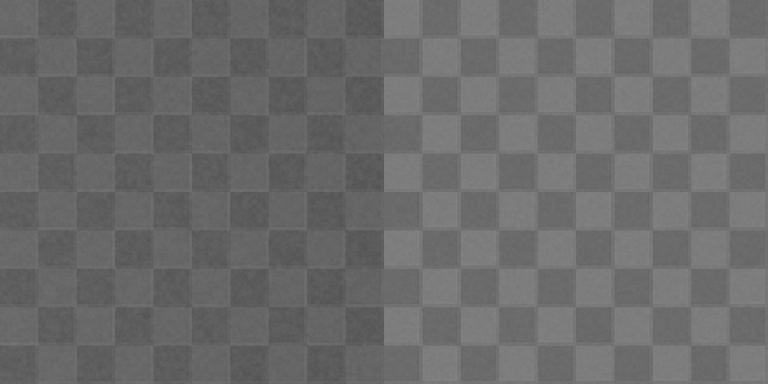
Reproduce this pattern procedurally as a Shadertoy shader.

```glsl
// A grey checkerboard of 20 by 10 squares, its right half brighter than its left.
// Alternating triangle waves give smooth-edged squares; paired seam lines and
// value noise add a light wear that differs from square to square.

#define GRID vec2(20.0, 10.0)
#define LEFT_DARK 0.363
#define LEFT_LIGHT 0.404
#define RIGHT_DARK 0.419
#define RIGHT_LIGHT 0.489
#define LEFT_FADE 0.018
#define SEAM_WIDTH 0.085
#define SEAM_TONE 0.030
#define MOTTLE_SCALE 8.0
#define MOTTLE_TONE 0.030
#define GRAIN_TONE 0.016
#define CELL_TONE 0.005

float hash(vec2 p) {
    vec3 q = fract(vec3(p.xyx) * 0.1031);
    q += dot(q, q.yzx + 33.33);
    return fract((q.x + q.y) * q.z);
}

float valueNoise(vec2 p) {
    vec2 cell = floor(p);
    vec2 f = fract(p);
    f = f * f * (3.0 - 2.0 * f);
    float low = mix(hash(cell), hash(cell + vec2(1.0, 0.0)), f.x);
    float high = mix(hash(cell + vec2(0.0, 1.0)), hash(cell + 1.0), f.x);
    return mix(low, high, f.y);
}

// 1 on light squares and 0 on dark ones, the lower left square being dark
float checker(vec2 grid, vec2 pixel) {
    vec2 wave = abs(mod(grid - 0.5, 2.0) - 1.0) - 0.5;
    vec2 side = clamp(2.0 * wave / pixel, -1.0, 1.0);
    return 0.5 - 0.5 * side.x * side.y;
}

// Strips between two distances from the right and lower sides
vec2 strips(vec2 gap, float start, float end, vec2 edge) {
    return smoothstep(start - edge, start + edge, gap)
         * (1.0 - smoothstep(end - edge, end + edge, gap));
}

// An outer line with a fainter opposite line inside it, of uneven strength
float seams(vec2 grid, vec2 pixel) {
    vec2 cell = floor(grid);
    vec2 f = fract(grid);
    vec2 gap = vec2(1.0 - f.x, f.y);
    vec2 edge = 0.5 * pixel;
    vec2 strength = mix(vec2(0.4), vec2(1.0),
                        vec2(hash(cell + 7.0), hash(cell + 41.0)));
    vec2 outer = strength * strips(gap, 0.0, SEAM_WIDTH, edge);
    vec2 inner = strength * strips(gap, SEAM_WIDTH, 1.6 * SEAM_WIDTH, edge);
    float line = max(outer.x, outer.y);
    return line - 0.3 * max(inner.x, inner.y) * (1.0 - line);
}

void mainImage(out vec4 fragColor, in vec2 fragCoord) {
    vec2 grid = fragCoord / iResolution.xy * GRID;
    vec2 pixel = GRID / iResolution.xy;

    // Base tones of the two halves
    float middle = 0.5 * GRID.x;
    float light = checker(grid, pixel);
    float rightHalf = clamp((grid.x - middle) / pixel.x + 0.5, 0.0, 1.0);
    float leftTone = mix(LEFT_DARK, LEFT_LIGHT, light)
                   + LEFT_FADE * (0.5 - grid.x / middle);
    float rightTone = mix(RIGHT_DARK, RIGHT_LIGHT, light);
    float tone = mix(leftTone, rightTone, rightHalf);

    // Seams brighten dark squares and dull the bright ones on the right
    float seamSign = mix(0.7, 1.0 - 2.0 * light, rightHalf);
    tone += SEAM_TONE * seamSign * seams(grid, pixel);

    // Mottling is strongest in the dark squares on the left
    float mottle = valueNoise(grid * MOTTLE_SCALE) - 0.5;
    mottle += 0.6 * (valueNoise(grid * MOTTLE_SCALE * 2.0 + 19.0) - 0.5);
    tone += MOTTLE_TONE * mottle * mix(1.0 - 0.4 * light, 0.4, rightHalf);

    // Fine grain and small shifts of whole squares
    tone += GRAIN_TONE * (valueNoise(grid * MOTTLE_SCALE * 3.0 + 53.0) - 0.5);
    tone += CELL_TONE * (hash(floor(grid) + 3.0) - 0.5);

    fragColor = vec4(vec3(tone), 1.0);
}
```
